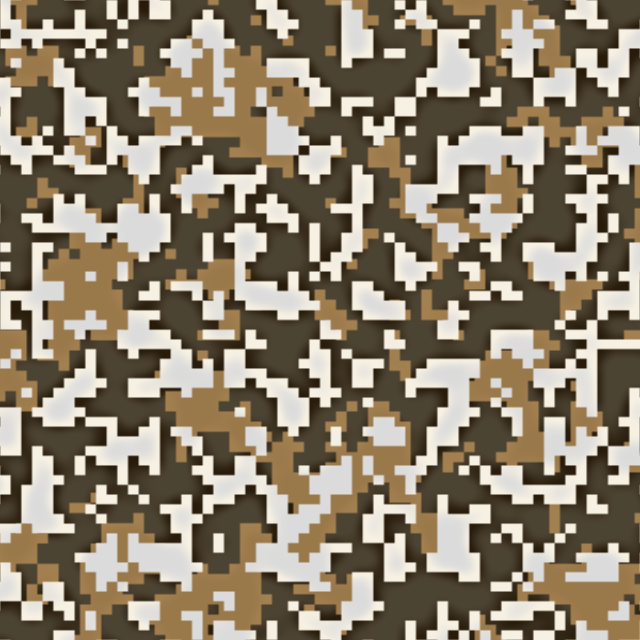
Give the GLSL for this pattern, as a Shadertoy shader.

```glsl
float hash(vec2 p) {
    vec3 q = fract(p.xyx * vec3(0.1031, 0.1030, 0.0973));
    q += dot(q, q.yzx + 33.33);
    return fract((q.x + q.y) * q.z);
}

// Slope of a random unit gradient at a lattice corner
float corner(vec2 lattice, vec2 offset) {
    float angle = 6.2832 * hash(lattice);
    return dot(vec2(cos(angle), sin(angle)), offset);
}

float gradientNoise(vec2 p) {
    vec2 i = floor(p), f = p - i;
    vec2 u = f * f * f * (f * (f * 6.0 - 15.0) + 10.0);
    vec2 e = vec2(1.0, 0.0);
    float low = mix(corner(i, f), corner(i + e, f - e), u.x);
    float high = mix(corner(i + e.yx, f - e.yx), corner(i + 1.0, f - 1.0), u.x);
    return mix(low, high, u.y);
}

// Fine, slightly upright blotches with stray single cells
float paleCell(vec2 id) {
    float field = gradientNoise(id * vec2(0.31, 0.26) + 17.3)
                + 0.55 * gradientNoise(id * vec2(0.63, 0.57) + 71.7)
                + 0.3 * (hash(id + 210.0) - 0.5);
    return step(0.1, field);
}

// Broad clusters broken up by smaller blotches
float tanCell(vec2 id) {
    float field = gradientNoise(id * vec2(0.10, 0.085) + 43.6)
                + 0.7 * gradientNoise(id * vec2(0.29, 0.23) + 95.2)
                + 0.2 * (hash(id + 350.0) - 0.5);
    return step(0.17, field);
}

// x: soft-edged coverage of the square cells, y: share of the surroundings
vec2 mosaic(vec2 p, bool pale) {
    float edge = max(0.2, 66.0 / iResolution.y);
    vec2 base = floor(p);
    vec2 result = vec2(0.0);
    float total = 0.0;
    for (int y = -2; y <= 2; y++)
    for (int x = -2; x <= 2; x++) {
        vec2 id = base + vec2(x, y);
        vec2 d = p - id - 0.5;
        vec2 box = clamp((0.5 - abs(d)) / edge + 0.5, 0.0, 1.0);
        float falloff = max(0.0, 1.0 - dot(d, d) / 6.25);
        falloff *= falloff;
        float on = pale ? paleCell(id) : tanCell(id);
        result += on * vec2(box.x * box.y, falloff);
        total += falloff;
    }
    return vec2(result.x, result.y / total);
}

void mainImage(out vec4 fragColor, in vec2 fragCoord) {
    vec2 uv = fragCoord / iResolution.y;
    vec2 pale = mosaic(uv * vec2(60.0, 66.0) + 20.0, true);
    vec2 tan_ = mosaic(uv * vec2(60.0, 63.0) + 40.5, false);

    // Contrast grows where dark and pale cells meet
    float nearPale = smoothstep(0.08, 0.6, pale.y);
    float nearDark = smoothstep(0.05, 0.5, (1.0 - pale.y) * (1.0 - tan_.y));
    vec3 darkTone = mix(vec3(0.30, 0.265, 0.20), vec3(0.155, 0.105, 0.04), nearPale);
    vec3 tanTone = mix(vec3(0.60, 0.47, 0.29), vec3(0.64, 0.50, 0.31), nearDark);
    vec3 paleTone = mix(vec3(0.86, 0.86, 0.86), vec3(0.97, 0.945, 0.89), nearDark);

    // Pale over tan over dark
    vec3 color = mix(darkTone, tanTone, tan_.x);
    color = mix(color, paleTone, pale.x);
    fragColor = vec4(color, 1.0);
}
```
